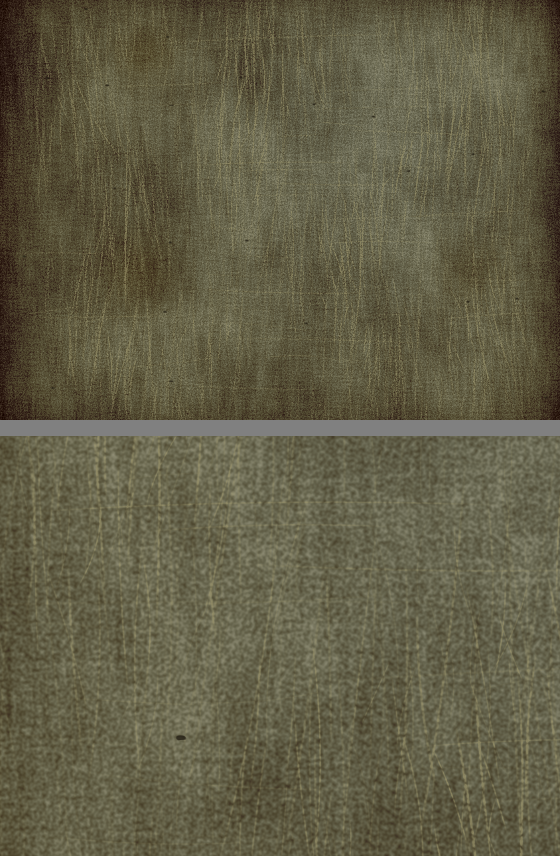
Top: the whole. Bottom: its middle third, enlarged.
A Shadertoy shader for this texture:

```glsl
// Worn olive-brown board: a toned gradient-noise ground with fine woven grain,
// dense layers of thin, mostly upright scratches, stains, specks and burnt edges.
// A single "tone" value picks the ground colour from a six step ramp.

const vec3 RAMP[6] = vec3[6](
    vec3(0.19, 0.12, 0.09), vec3(0.26, 0.21, 0.14), vec3(0.31, 0.28, 0.18),
    vec3(0.36, 0.34, 0.24), vec3(0.41, 0.40, 0.30), vec3(0.48, 0.47, 0.37));
const vec3 SCRATCH_COLOR = vec3(0.62, 0.59, 0.42);
const vec3 SPECK_COLOR = vec3(0.13, 0.11, 0.07);
const vec3 WARM_SHIFT = vec3(0.008, 0.0, -0.016);

const float BASE_TONE = 2.95;      // in ramp steps
const float CLOUD_TONE = 2.1;
const float STREAK_TONE = 0.7;
const float LIGHT_TONE = 0.85;
const float STAIN_TONE = 1.3;
const float GRAIN_TONE = 1.9;
const float FIBRE_TONE = 0.75;
const float SCRATCH_OPACITY = 0.6;
const float SCRATCH_WIDTH = 0.0007; // half width, in canvas heights
const int SCRATCH_LAYERS = 9;
const mat2 TURN = mat2(0.8, 0.6, -0.6, 0.8);

vec3 hash3(vec2 p) {
    vec3 q = fract(p.xyx * vec3(0.1031, 0.1030, 0.0973));
    q += dot(q, q.yxz + 33.33);
    return fract((q.xxy + q.yzz) * q.zyx);
}

vec2 gradientAt(vec2 cell) {
    float angle = 6.2832 * hash3(cell).x;
    return vec2(cos(angle), sin(angle));
}

float gradientNoise(vec2 p) {
    vec2 i = floor(p), f = p - i;
    vec2 u = f * f * f * (f * (f * 6.0 - 15.0) + 10.0);
    vec2 e = vec2(1.0, 0.0);
    float low = mix(dot(gradientAt(i), f), dot(gradientAt(i + e), f - e), u.x);
    float high = mix(dot(gradientAt(i + e.yx), f - e.yx),
                     dot(gradientAt(i + 1.0), f - 1.0), u.x);
    return mix(low, high, u.y);
}

float clouds(vec2 p) {
    float sum = 0.0, amp = 1.0;
    for (int i = 0; i < 5; i++) {
        sum += amp * gradientNoise(p);
        p = TURN * p * 2.1 + 17.3;
        amp *= 0.55;
    }
    return sum;
}

// One leaning, slightly bent scratch per cell, running along y
float scratches(vec2 p, vec2 cell, float sway, float seed, float px) {
    vec2 home = floor(p / cell);
    float sum = 0.0;
    for (int j = -1; j <= 1; j++)
    for (int i = -1; i <= 1; i++) {
        vec2 id = home + vec2(i, j);
        vec3 place = hash3(id + seed);
        vec2 center = (id + place.xy) * cell;
        float along = (p.y - center.y) / (cell.y * mix(0.25, 0.95, place.z));
        if (abs(along) > 1.0) continue;
        vec3 form = hash3(id + seed + 57.0);
        float bundle = gradientNoise(center * 2.7 + 5.0);
        float lean = clamp(1.2 * bundle + 1.3 * (form.x - 0.5), -1.0, 1.0);
        float offset = sway * cell.x * along * (0.7 * lean + 0.5 * (form.y - 0.5) * along);
        float d = abs(p.x - center.x - offset);
        float w = SCRATCH_WIDTH * mix(0.6, 1.5, place.z);
        float line = 1.0 - smoothstep(max(0.0, w - px), w + 0.8 * px, d);
        float ends = 1.0 - smoothstep(0.5, 1.0, abs(along));
        float cluster = smoothstep(-0.35, 0.3, gradientNoise(center * 4.0 + 8.0));
        sum += line * ends * mix(0.25, 1.0, cluster) * mix(0.1, 1.0, form.z * form.z);
    }
    return sum;
}

float specks(vec2 p, float px) {
    vec2 g = p / 0.17, id = floor(g);
    vec3 h = hash3(id + 91.0);
    vec2 d = (g - id - mix(vec2(0.2), vec2(0.8), h.xy)) * 0.17;
    float r = length(d * vec2(0.7, 1.2)) + 0.002 * gradientNoise(p * 190.0);
    return step(0.6, h.z) * (1.0 - smoothstep(0.0025 - px, 0.0025 + px, r));
}

float stain(vec2 p, vec2 center, float radius) {
    vec2 d = (p - center) / radius;
    return exp(-dot(d, d));
}

// Darkening towards the four edges, strongest on the left
float burn(vec2 p, float width) {
    return 3.2 * exp(-p.x / 0.08) + 2.6 * exp((p.x - width) / 0.06)
         + 1.5 * exp((p.y - 1.0) / 0.05) + 1.3 * exp(-p.y / 0.05);
}

vec3 rampColor(float tone) {
    vec3 color = RAMP[0] + 0.05 * min(tone, 0.0) + 0.06 * max(tone - 5.0, 0.0);
    for (int i = 0; i < 5; i++)
        color += clamp(tone - float(i), 0.0, 1.0) * (RAMP[i + 1] - RAMP[i]);
    return color;
}

void mainImage(out vec4 fragColor, in vec2 fragCoord) {
    float px = 1.0 / iResolution.y;
    vec2 p = fragCoord * px;
    float width = iResolution.x * px;

    // Ground: broad light, clouds, upright streaks, stains, burnt edges
    float cloud = clouds(p * 3.0 + 4.0);
    float streak = gradientNoise(p * vec2(26.0, 7.0)) + gradientNoise(p * vec2(70.0, 15.0) + 30.0);
    float light = stain(p, vec2(0.68 * width, 0.65), 0.42);
    float brown = stain(p, vec2(0.26 * width, 0.87), 0.07)
                + stain(p, vec2(0.25 * width, 0.35), 0.09)
                + 0.7 * stain(p, vec2(0.84 * width, 0.36), 0.08);
    float edge = burn(p, width);
    float tone = BASE_TONE + CLOUD_TONE * cloud + STREAK_TONE * streak + LIGHT_TONE * light
               - STAIN_TONE * brown - edge * (1.0 + 0.4 * cloud);

    // Fine grain and woven fibres
    float grain = gradientNoise(TURN * p * 345.0) + 0.75 * gradientNoise(p * 207.0 + 40.0);
    float fibre = gradientNoise(p * vec2(205.0, 17.0)) + gradientNoise(p * vec2(19.0, 195.0) + 70.0);
    tone += GRAIN_TONE * grain + FIBRE_TONE * fibre;

    // Scratches: upright layers of growing length, long strokes, level arcs
    float marks = 1.2 * scratches(p, vec2(0.14, 0.38), 0.7, 165.0, px)
                + 0.5 * scratches(p.yx, vec2(0.035, 0.2), 0.6, 187.0, px)
                + 0.9 * scratches(p.yx, vec2(0.15, 0.4), 0.25, 211.0, px);
    for (int k = 0; k < SCRATCH_LAYERS; k++) {
        float size = float(k) / float(SCRATCH_LAYERS - 1);
        vec2 cell = mix(vec2(0.022, 0.09), vec2(0.06, 0.25), size);
        marks += scratches(p, cell, 1.0, 3.0 + 19.0 * float(k), px);
    }
    marks = clamp(marks * (0.8 + 1.1 * grain), 0.0, 1.0);
    float wear = 1.0 - 0.8 * clamp(0.5 * edge, 0.0, 1.0);

    vec3 color = rampColor(tone);
    color += WARM_SHIFT * (brown + 0.5 * cloud - light);
    color = mix(color, SCRATCH_COLOR, SCRATCH_OPACITY * marks * wear);
    color = mix(color, SPECK_COLOR, 0.8 * specks(p, px));
    fragColor = vec4(clamp(color, 0.0, 1.0), 1.0);
}
```
